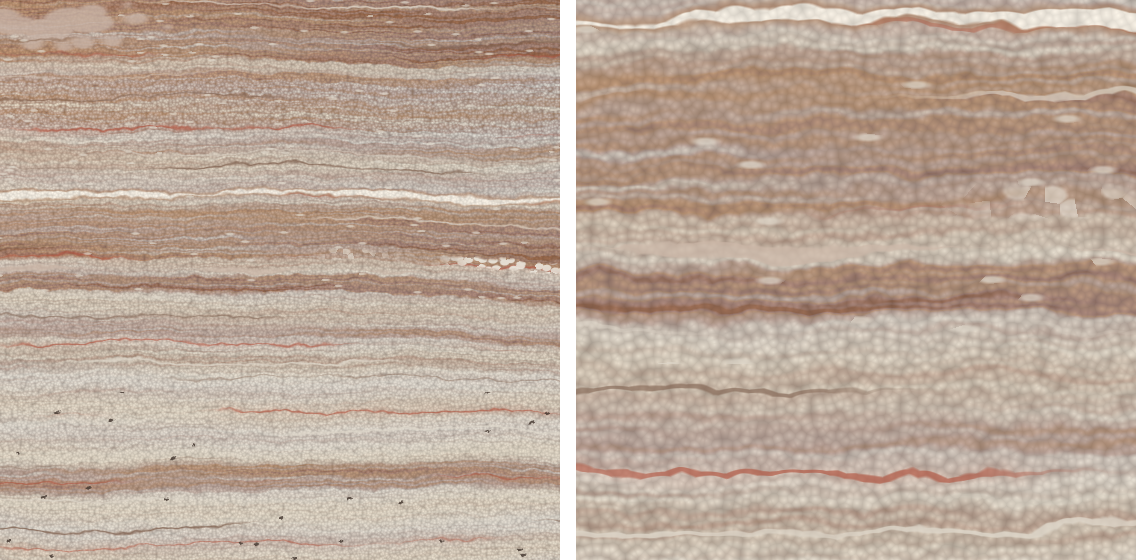
Left: the whole. Right: its middle third, enlarged.
This texture is drawn by a WebGL 2 fragment shader. Its source:

```glsl
#version 300 es
precision highp float;
// Polished banded travertine: wavy strata, thin mineral veins, pale crystals and pits.

#define WAVE 0.006        // height of the long folds
#define JAGGED 0.007      // roughness of the bed edges
#define BED_CONTRAST 0.62 // strength of the fine beds
#define GRAIN 0.17        // fine mottling
#define VEINS 24          // thin veins, three kinds in turn
#define VEIN_WIDTH 0.0011
#define RED_VEIN vec3(0.69, 0.33, 0.25)
#define UMBER_VEIN vec3(0.50, 0.38, 0.31)
#define PALE_VEIN vec3(0.87, 0.84, 0.79)
#define CRYSTAL vec3(0.92, 0.90, 0.86)

uniform vec2 u_resolution;
out vec4 fragColor;

// Stone colours from pale to dark
const vec3 STONE[6] = vec3[6](
    vec3(0.83, 0.80, 0.75), vec3(0.75, 0.70, 0.65), vec3(0.69, 0.60, 0.55),
    vec3(0.67, 0.54, 0.44), vec3(0.61, 0.48, 0.43), vec3(0.56, 0.39, 0.29));

// Broad strata: bottom, top, added darkness
const vec3 STRATA[9] = vec3[9](
    vec3(0.125, 0.172, 2.2), vec3(0.340, 0.375, 1.1), vec3(0.395, 0.410, 1.5),
    vec3(0.475, 0.503, 3.0), vec3(0.535, 0.585, 3.1), vec3(0.585, 0.636, 1.7),
    vec3(0.720, 0.765, 1.2), vec3(0.765, 0.865, 1.0), vec3(0.888, 1.100, 2.9));

vec2 hash2(vec2 p) {
    vec3 q = fract(p.xyx * vec3(0.1031, 0.1030, 0.0973));
    q += dot(q, q.yzx + 33.33);
    return fract((q.xx + q.yz) * q.zy);
}

// Cellular noise: distance to the nearest seed and a random value of its cell
vec2 cellular(vec2 p) {
    vec2 base = floor(p), nearest = vec2(9.0, 0.0);
    for (int j = -1; j <= 1; j++)
    for (int i = -1; i <= 1; i++) {
        vec2 cell = base + vec2(i, j);
        float d = length(cell + hash2(cell) - p);
        if (d < nearest.x) nearest = vec2(d, hash2(cell + 57.0).x);
    }
    return nearest;
}

// Solid inside (d < 0) with a smooth edge
float fill(float d, float edge) { return 1.0 - smoothstep(-edge, edge, d); }

// Folded height that all the layers follow
float foldedHeight(vec2 p) {
    float folds = sin(5.0 * p.x + 3.0 * p.y + 0.6) + 0.55 * sin(11.0 * p.x + 7.0 * p.y)
                + 0.3 * sin(24.0 * p.x - 19.0 * p.y) + 0.12 * sin(63.0 * p.x + 41.0 * p.y);
    float tilt = 0.022 * (p.x - 0.5) * exp(-pow((p.y - 0.45) / 0.15, 2.0));
    float rough = cellular(p * vec2(22.0, 45.0)).x + 0.5 * cellular(p * vec2(60.0, 90.0)).x;
    return p.y + WAVE * folds + tilt + JAGGED * (rough - 0.65);
}

// Fine beds from layered sines, thinning and fading along x
float fineBeds(float x, float h) {
    float sum = 0.0, freq = 31.0;
    for (int i = 0; i < 10; i++) {
        float k = float(i);
        float drift = (0.3 + 0.16 * k) * sin(x * (2.0 + 0.9 * k) + 2.4 * k + 9.0 * h);
        float fade = 0.7 + 0.4 * sin(x * (3.0 + k) + h * 37.0 + k * 1.7);
        sum += fade * sin(h * freq + drift + k * k * 1.3);
        freq *= 1.47;
    }
    return sum * 0.5;
}

void main() {
    vec2 p = gl_FragCoord.xy / u_resolution;
    float px = 1.0 / u_resolution.y;
    float h = foldedHeight(p);

    // Darkness of the strata, then fine beds and grain
    float tone = mix(0.4, 0.85, smoothstep(0.33, 0.38, h));
    for (int i = 0; i < 9; i++) {
        vec3 s = STRATA[i];
        float inside = smoothstep(s.x - 0.006, s.x + 0.006, h) * fill(h - s.y, 0.006);
        tone += s.z * inside * (0.9 + 0.18 * sin(4.0 * p.x + 40.0 * s.x));
    }
    float beds = fineBeds(p.x, h);
    tone += BED_CONTRAST * (0.5 + 0.36 * tone) * beds;
    float grain = cellular(p * 190.0).x - 0.45 + 0.6 * (cellular(p * 85.0).x - 0.45);
    float sandy = smoothstep(0.75, 0.78, h) * fill(h - 0.86, 0.01);
    tone += grain * (0.5 + 0.9 * sandy);

    vec3 col = STONE[0];
    for (int i = 1; i < 6; i++) col = mix(col, STONE[i], clamp(tone - float(i) + 1.0, 0.0, 1.0));
    col *= 1.0 - GRAIN * grain + 0.012 * beds;
    col += vec3(0.03, 0.0, -0.025) * (0.5 - p.x) * smoothstep(0.4, 0.8, p.y);
    col += vec3(0.004, -0.003, -0.016) * sin(71.0 * h + 2.0 * sin(3.0 * p.x));

    // Cloudy pale blotch near the top edge
    float cloud = length((p - vec2(0.10, 0.955)) / vec2(0.17, 0.04))
                + 1.3 * (cellular(p * vec2(15.0, 32.0)).x - 0.4);
    col = mix(col, vec3(0.79, 0.71, 0.66), 0.75 * fill(cloud - 0.8, 0.2));

    // Flat pale lenses
    float lens = abs(h - 0.513) - 0.008 * sin(15.0 * p.x + 1.0) * sin(4.0 * p.x + 0.6);
    col = mix(col, vec3(0.80, 0.72, 0.66), 0.75 * fill(lens, 1.5 * px));

    // Thin broken veins: red, umber and pale
    for (int i = 0; i < VEINS; i++) {
        float k = float(i);
        vec2 rnd = hash2(vec2(k, 4.0));
        float wobble = 0.003 * sin(13.0 * p.x + 5.0 * k) + 0.0013 * sin(47.0 * p.x + 3.0 * k);
        float d = abs(h + wobble - (k + 0.15 + 0.7 * rnd.x) / float(VEINS));
        float broken = sin(p.x * (3.0 + 3.0 * rnd.y) + 7.0 * k) + 0.6 * sin(17.0 * p.x + 2.0 * k);
        float strength = smoothstep(-0.9, 0.7, broken) * (0.5 + 0.5 * rnd.y);
        int kind = i % 3;
        vec3 tint = kind == 0 ? RED_VEIN : kind == 1 ? UMBER_VEIN : PALE_VEIN;
        float halo = kind == 0 ? 0.22 * exp(-d * 190.0) : 0.0;
        float line = fill(d - VEIN_WIDTH * (0.7 + 0.8 * strength), 1.1 * px);
        col = mix(col, tint, strength * max(0.85 * line, halo));
    }

    // Thick white vein with rusty borders
    float swell = 0.0045 + 0.0022 * sin(9.0 * p.x + 1.0) + 0.0015 * sin(31.0 * p.x);
    float white = abs(h - 0.650) - swell;
    col = mix(col, vec3(0.65, 0.47, 0.34), 0.55 * fill(white - 0.003, 0.003));
    col = mix(col, CRYSTAL * (1.0 - 0.15 * grain), 0.95 * fill(white, 1.5 * px));

    // Crystal clusters, denser to the right
    vec2 crystal = cellular(p * vec2(65.0, 95.0));
    float cluster = fill(abs(h - 0.538) - 0.009, 0.003) * smoothstep(0.5, 0.95, p.x + 0.15 * sin(23.0 * p.x));
    col = mix(col, CRYSTAL, 0.9 * cluster * fill(crystal.x - 0.55, 0.12) * step(0.35, crystal.y));

    // Short pale flecks above, dark pits below
    vec2 fleck = cellular(p * vec2(42.0, 140.0));
    col = mix(col, PALE_VEIN, 0.7 * step(0.955, fleck.y) * fill(fleck.x - 0.3, 0.15) * step(0.45, p.y));
    vec2 pit = cellular(p * vec2(44.0, 62.0) + 3.0 * grain * vec2(0.1, 0.06));
    col = mix(col, vec3(0.28, 0.23, 0.20), 0.85 * step(0.975, pit.y) * fill(pit.x - 0.17, 0.07) * step(p.y, 0.3));

    fragColor = vec4(clamp(col, 0.0, 1.0), 1.0);
}
```
